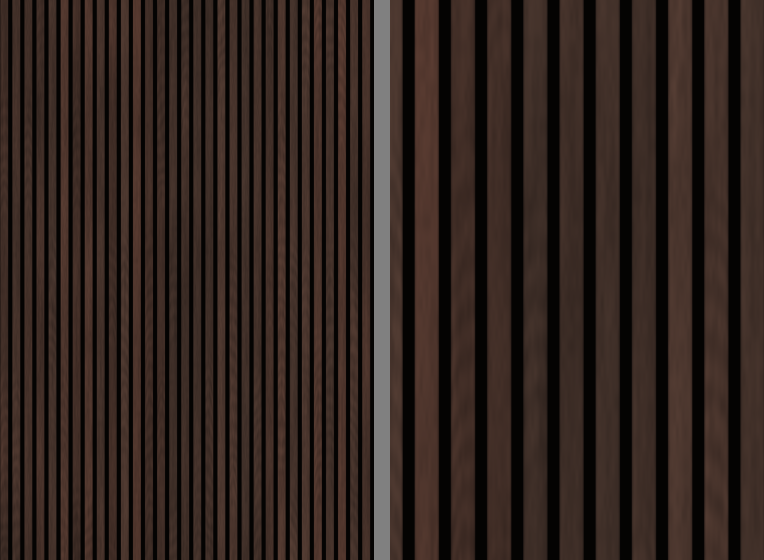
Left: the whole. Right: its middle third, enlarged.
Give the GLSL for this texture, as a WebGL 2 fragment shader.

```glsl
#version 300 es
precision highp float;
// Dark walnut slat panel: 31 upright wooden battens over black gaps.
uniform vec2 u_resolution;
out vec4 outColor;

const float SLAT_COUNT = 31.0;
const float GAP_CENTRE = 0.85;      // position of the first gap, in slat pitches
const float GAP_HALF_WIDTH = 0.165;

const vec3 GAP_BLACK = vec3(0.016, 0.010, 0.009);
const vec3 UMBER     = vec3(0.215, 0.157, 0.133);
const vec3 CHESTNUT  = vec3(0.325, 0.215, 0.178);
const vec3 TAUPE     = vec3(0.280, 0.213, 0.182);

// Integer hash of a lattice cell, result in 0..1.
float hash(vec2 cell) {
    uvec2 q = uvec2(ivec2(cell)) * uvec2(1597334673u, 3812015801u);
    uint n = (q.x ^ q.y) * 1597334673u;
    n = (n ^ (n >> 15)) * 2246822519u;
    n ^= n >> 13;
    return float(n >> 8) / 16777216.0;
}

float valueNoise(vec2 p) {
    vec2 cell = floor(p);
    vec2 f = fract(p);
    f = f * f * (3.0 - 2.0 * f);
    float low  = mix(hash(cell), hash(cell + vec2(1, 0)), f.x);
    float high = mix(hash(cell + vec2(0, 1)), hash(cell + vec2(1, 1)), f.x);
    return mix(low, high, f.y);
}

// Base tint of one slat, drifting slowly along its length.
vec3 slatTint(float id, float along) {
    float drift = valueNoise(vec2(id * 7.0, along * 0.11)) - 0.5;
    float lightness = clamp(hash(vec2(id, 101)) + 0.5 * drift, 0.0, 1.0);
    float greyness = 0.65 * hash(vec2(id, 211));
    return mix(mix(UMBER, CHESTNUT, lightness), TAUPE, greyness);
}

// Fine streaks and short pores running along the slat, about -0.5..0.5.
float straightGrain(vec2 p, float id) {
    vec2 q = p + vec2(id * 3.0, id * 17.0);
    float streaks = valueNoise(q * vec2(7.0, 0.35));
    float pores = valueNoise(q * vec2(13.0, 2.2));
    return 0.6 * streaks + 0.4 * pores - 0.5;
}

// Slanted and arched growth rings, present in patches of some slats.
float archedGrain(vec2 p, float id) {
    float slant = 6.0 * (hash(vec2(id, 307)) - 0.5);
    float warp = 3.0 * valueNoise(p * vec2(2.0, 0.3) + id * 11.0);
    float rings = sin(p.y * 4.5 + p.x * slant * 3.0 + p.x * p.x * 18.0 + warp * 2.0);
    float patches = smoothstep(0.5, 0.8, valueNoise(vec2(id * 5.0, p.y * 0.09 + 40.0)));
    return rings * patches;
}

vec3 wood(vec2 p, float id) {
    float shade = 1.0 + 0.24 * straightGrain(p, id) + 0.055 * archedGrain(p, id);
    shade += 0.09 * (valueNoise(vec2(id * 0.3, p.y * 0.16) + 60.0) - 0.5);
    shade -= 0.10 * p.x;            // the left side catches slightly more light
    return slatTint(id, p.y) * shade;
}

void main() {
    // One unit is one slat pitch, both across and along.
    float pixel = SLAT_COUNT / u_resolution.x;
    vec2 p = gl_FragCoord.xy * pixel;

    float across = p.x - GAP_CENTRE;
    float id = floor(across) + 1.0;
    float x = fract(across) - 0.5;  // zero on the slat's centre line
    float gapDistance = 0.5 - abs(x);

    // Narrow rounded shoulder, then a smooth edge into the gap.
    float shoulder = mix(0.78, 1.0, smoothstep(0.0, 0.07, gapDistance - GAP_HALF_WIDTH));
    float edge = 0.55 * pixel + 0.008;
    float coverage = smoothstep(-edge, edge, gapDistance - GAP_HALF_WIDTH);

    vec3 slat = wood(vec2(x, p.y), id) * shoulder;
    outColor = vec4(mix(GAP_BLACK, slat, coverage), 1.0);
}
```
